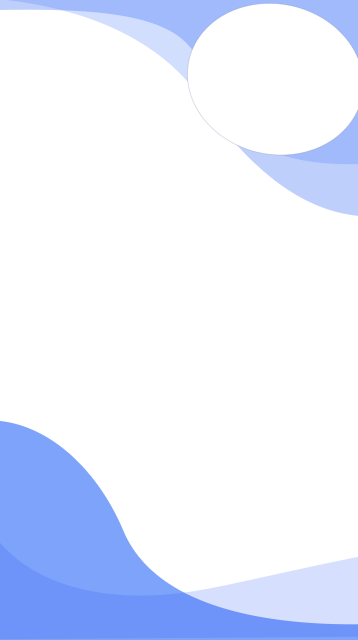
Give the GLSL for this background, as a WebGL 1 fragment shader.

```glsl
precision highp float;
// White page with overlapping translucent blue waves in the top and bottom
// corners and a tilted white oval at the upper right. Each wave edge is two
// joined cubic curves, solved for x, with an approximate distance for smoothing.

#define PAGE_HEIGHT 1.794
#define OVAL_CENTER vec2(0.769, 0.222)
#define OVAL_RADII vec2(0.247, 0.2107)
#define OVAL_TILT 0.217
#define OUTLINE_STRENGTH 0.22
#define DEEP_BLUE vec3(0.43, 0.58, 0.98)
#define MID_BLUE vec3(0.49, 0.64, 0.98)
#define SKY_BLUE vec3(0.63, 0.73, 0.99)
#define SOFT_BLUE vec3(0.75, 0.81, 0.99)
#define MIST_BLUE vec3(0.82, 0.87, 0.995)
#define PALE_BLUE vec3(0.84, 0.88, 0.995)

uniform vec2 u_resolution;

vec2 cubicPoint(vec2 a, vec2 b, vec2 c, vec2 d, float t) {
  float s = 1.0 - t;
  return s * s * s * a + 3.0 * s * s * t * b + 3.0 * s * t * t * c + t * t * t * d;
}

// Signed distance to a curve that advances in x; positive below it
float cubicEdge(vec2 p, vec2 a, vec2 b, vec2 c, vec2 d) {
  float t = 0.5;
  float stride = 0.25;
  for (int i = 0; i < 18; i++) {
    t += cubicPoint(a, b, c, d, t).x < p.x ? stride : -stride;
    stride *= 0.5;
  }
  float s = 1.0 - t;
  vec2 tangent = s * s * (b - a) + 2.0 * s * t * (c - b) + t * t * (d - c);
  return (p.y - cubicPoint(a, b, c, d, t).y) * tangent.x / length(tangent);
}

// Two cubics sharing the joint d
float waveEdge(vec2 p, vec2 a, vec2 b, vec2 c, vec2 d, vec2 e, vec2 f, vec2 g) {
  if (p.x < d.x) return cubicEdge(p, a, b, c, d);
  return cubicEdge(p, d, e, f, g);
}

float ovalDistance(vec2 p) {
  float cs = cos(OVAL_TILT);
  float sn = sin(OVAL_TILT);
  vec2 q = p - OVAL_CENTER;
  q = vec2(cs * q.x + sn * q.y, cs * q.y - sn * q.x);
  float k = length(q / OVAL_RADII);
  return k * (k - 1.0) / max(length(q / (OVAL_RADII * OVAL_RADII)), 0.001);
}

float coverage(float dist, float pixel) {
  return clamp(0.5 + dist / pixel, 0.0, 1.0);
}

void main() {
  // Page width is 1, y runs down from the top edge
  vec2 uv = gl_FragCoord.xy / u_resolution;
  vec2 p = vec2(uv.x, (1.0 - uv.y) * PAGE_HEIGHT);
  float pixel = 1.0 / u_resolution.x;
  vec3 color = vec3(1.0);

  // Bottom: tall hill crossing a shallow bowl
  float hill = coverage(waveEdge(p,
    vec2(0.0, 1.180), vec2(0.145, 1.196), vec2(0.276, 1.322), vec2(0.346, 1.491),
    vec2(0.435, 1.696), vec2(0.724, 1.752), vec2(1.0, 1.750)), pixel);
  float bowl = coverage(waveEdge(p,
    vec2(0.0, 1.521), vec2(0.117, 1.657), vec2(0.327, 1.687), vec2(0.512, 1.661),
    vec2(0.598, 1.652), vec2(0.771, 1.607), vec2(1.0, 1.561)), pixel);
  color = mix(color, PALE_BLUE, bowl);
  color = mix(color, mix(MID_BLUE, DEEP_BLUE, bowl), hill);

  // Thin lighter sliver along the bottom edge
  float sliver = coverage(p.y - mix(1.792, 1.785, p.x), pixel);
  color = mix(color, MID_BLUE, sliver);

  // Top: two drapes falling toward the right, darker where they overlap
  float longDrape = coverage(-waveEdge(p,
    vec2(0.0, -0.002), vec2(0.199, 0.019), vec2(0.397, 0.084), vec2(0.526, 0.231),
    vec2(0.643, 0.402), vec2(0.794, 0.584), vec2(1.0, 0.605)), pixel);
  float shortDrape = coverage(-waveEdge(p,
    vec2(0.0, 0.028), vec2(0.280, 0.023), vec2(0.467, 0.042), vec2(0.537, 0.140),
    vec2(0.607, 0.397), vec2(0.771, 0.465), vec2(1.0, 0.460)), pixel);
  vec3 drapeTint = mix(MIST_BLUE, SOFT_BLUE, step(0.6, p.x));
  color = mix(color, SOFT_BLUE, shortDrape);
  color = mix(color, mix(drapeTint, SKY_BLUE, shortDrape), longDrape);

  // White oval with a hairline rim
  float oval = ovalDistance(p);
  color = mix(color, vec3(1.0), coverage(-oval, pixel));
  float rim = 1.0 - smoothstep(0.0, 0.0015 + 0.5 * pixel, abs(oval));
  color = mix(color, vec3(0.4, 0.45, 0.6), rim * OUTLINE_STRENGTH);

  gl_FragColor = vec4(color, 1.0);
}
```
